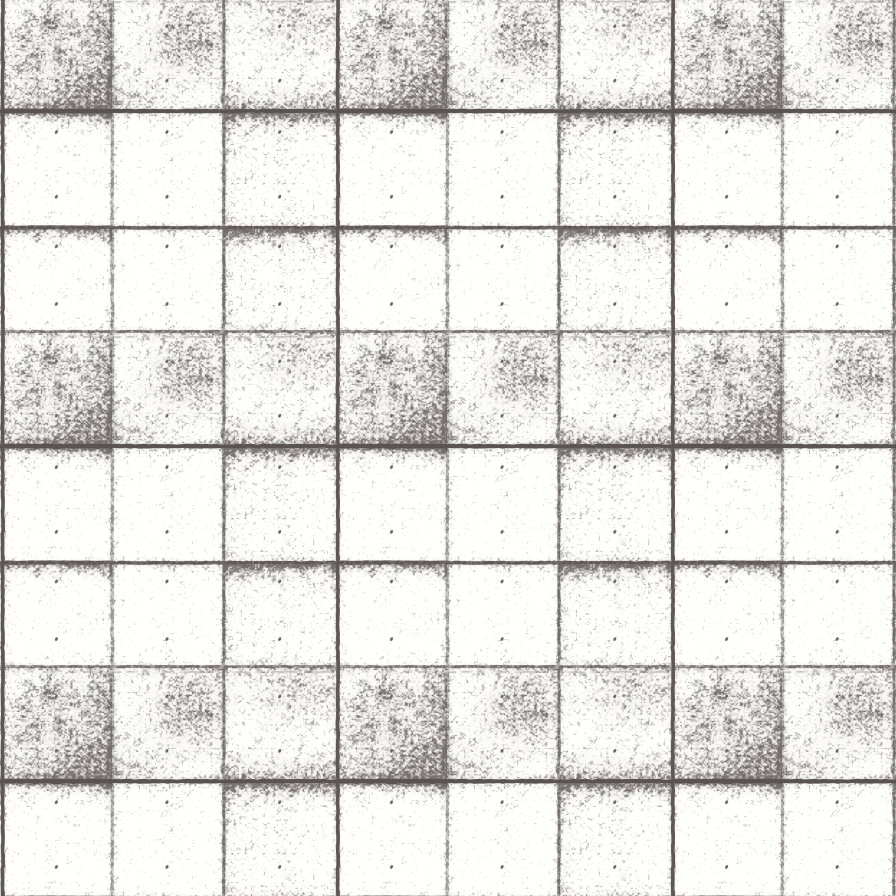
This texture is drawn by a WebGL 1 fragment shader. Its source:

```glsl
precision highp float;
// Worn white wall tiles with grey joints, in a 3 x 3 block repeated 2.67 times each way.
// Joints are distances to lines; stains and grime set a density that thresholds
// periodic grain over a soft haze, so every block carries the same wear.
uniform vec2 u_resolution;

float hash(vec2 p) {
  return fract(sin(dot(p, vec2(127.1, 311.7))) * 43758.5453);
}

// Value noise with n cells per block, wrapping at the block edges
float noise(vec2 q, float n) {
  vec2 i = floor(q * n), f = fract(q * n);
  f = f * f * (3.0 - 2.0 * f);
  vec2 a = mod(i, n), b = mod(i + 1.0, n);
  return mix(mix(hash(a), hash(vec2(b.x, a.y)), f.x),
             mix(hash(vec2(a.x, b.y)), hash(b), f.x), f.y);
}

// Joint at a position along one axis, wrapping around the block
float joint(float x, float at, float halfWidth, float soft) {
  float d = abs(fract(x - at + 0.5) - 0.5);
  return 1.0 - smoothstep(halfWidth - soft, halfWidth + soft, d);
}

float blob(vec2 c, vec2 center, vec2 size) {
  vec2 d = (c - center) / size;
  return exp(-dot(d, d));
}

void main() {
  // Block coordinates, with y running downwards
  vec2 uv = gl_FragCoord.xy / u_resolution;
  vec2 q = fract(vec2(uv.x - 0.003, 1.004 - uv.y) / 0.374);
  float soft = 1.9 / u_resolution.x;

  // Tile index and position inside the slightly uneven tile
  vec2 s1 = step(vec2(0.327, 0.342), q), s2 = step(vec2(0.66, 0.69), q);
  vec2 tile = s1 + s2;
  vec2 lo = mix(s1 * vec2(0.327, 0.342), vec2(0.66, 0.69), s2);
  vec2 hi = mix(mix(vec2(0.327, 0.342), vec2(0.66, 0.69), s1), vec2(1.0), s2);
  vec2 c = (q - lo) / (hi - lo);
  float left = 1.0 - step(0.5, tile.x);
  float right = step(1.5, tile.x);
  float middle = 1.0 - left - right;
  float stained = 1.0 - step(0.5, tile.y);

  float fine = noise(q, 233.0);
  float coarse = noise(q, 127.0);
  float patchy = noise(q, 29.0);
  float grain = 0.5 * fine + 0.4 * coarse + 0.1 * patchy;

  // Grime along every joint
  vec2 gap = min(q - lo, hi - q);
  float density = 0.18 + 0.3 * exp(-gap.x / 0.011) + 0.3 * exp(-gap.y / 0.012);

  // Stains of the top row
  float heavy = 0.36 * blob(c, vec2(0.45, 0.36), vec2(0.24, 0.26)) * (0.3 + 1.3 * patchy)
              + 0.2 * blob(c, vec2(0.22, 0.55), vec2(0.14, 0.2))
              + 0.24 * blob(c, vec2(0.87, 0.22), vec2(0.14, 0.2))
              + 0.34 * smoothstep(0.75, 1.8, c.x + c.y)
              + 0.12 * smoothstep(0.5, 1.0, c.y) + 0.08;
  float medium = 0.3 * blob(c, vec2(0.7, 0.36), vec2(0.36, 0.34))
               + 0.14 * blob(c, vec2(0.1, 0.9), vec2(0.4, 0.3)) + 0.07;
  float light = 0.2 * blob(c, vec2(0.65, 0.2), vec2(0.4, 0.28))
              + 0.22 * smoothstep(0.65, 1.0, c.y) + 0.08;
  density += stained * (left * heavy + middle * medium + right * light);

  // Soot hanging below the joints of the cleaner rows
  float soot = left * (0.45 + 0.25 * c.x) + middle * 0.12 + right * 0.66;
  soot *= exp(-(q.y - lo.y) / 0.028) * (0.55 + 0.7 * patchy);
  float streak = 0.06 * (1.0 - left) * exp(-pow((c.x - 0.52) / 0.06, 2.0));
  density += (1.0 - stained) * (soot + streak + 0.1 * right * (1.0 - 0.6 * c.x));

  // Speckles, with a haze where they crowd
  float speck = 0.78 * smoothstep(0.83, 1.42, grain + density);
  float haze = 0.36 * max(density - 0.27, 0.0) * (0.45 + 1.1 * coarse);
  float ink = speck + haze * (1.0 - speck);

  // Joints with wavering edges and worn gaps
  float wobble = (noise(q, 71.0) - 0.5) * 0.003;
  float wear = smoothstep(0.2, 0.65, grain);
  vec2 w = q + wobble;
  ink = max(ink, 0.97 * joint(w.x, 0.0, 0.0058, soft));
  ink = max(ink, (0.22 + 0.4 * wear) * joint(w.x, 0.327, 0.0052, soft));
  ink = max(ink, (0.5 + 0.35 * wear) * joint(w.x, 0.66, 0.0048, soft));
  ink = max(ink, (0.5 + 0.35 * wear) * joint(w.y, 0.0, 0.0045, soft));
  ink = max(ink, 0.99 * joint(w.y, 0.342, 0.0064 + 0.0016 * left, soft));
  ink = max(ink, (0.82 + 0.16 * wear) * joint(w.y, 0.69, 0.0053 + 0.0012 * left, soft));

  // Broken pale scratch under the top joint
  float dash = smoothstep(0.35, 0.55, noise(vec2(q.x, 0.0), 47.0));
  ink = max(ink, 0.34 * dash * joint(w.y, 0.016, 0.0028, soft));

  // Two slanted pin holes in each tile
  float upper = mix(0.18, 0.26, stained);
  for (int i = 0; i < 2; i++) {
    vec2 d = (c - vec2(0.49, i == 0 ? upper : 0.735)) * (hi - lo);
    d.x += 0.25 * d.y;
    float hole = length(d * vec2(1.0, 0.8));
    ink = max(ink, 0.88 * (1.0 - smoothstep(0.0044 - soft, 0.0044 + soft, hole)));
  }

  vec3 paper = vec3(1.0, 1.0, 0.993);
  vec3 charcoal = vec3(0.35, 0.32, 0.31);
  gl_FragColor = vec4(mix(paper, charcoal, ink), 1.0);
}
```
